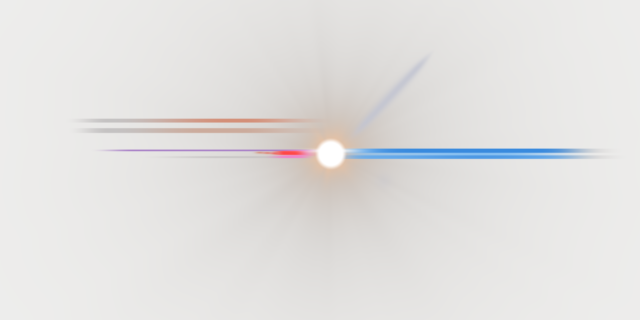
Give the GLSL for this background, as a Shadertoy shader.

```glsl
// A white lens flare with soft rays and thin coloured streaks on pale grey.

const float TAU = 6.2831853;
const vec2 CORE = vec2(1.034, 0.519);

const vec3 PAPER = vec3(0.938, 0.937, 0.933);
const vec3 SHADE = vec3(0.165, 0.180, 0.190);
const vec3 PEACH = vec3(1.00, 0.78, 0.60);
const vec3 SILVER = vec3(0.77, 0.76, 0.76);
const vec3 COPPER = vec3(0.83, 0.56, 0.47);
const vec3 CLAY = vec3(0.80, 0.67, 0.61);
const vec3 VIOLET = vec3(0.66, 0.50, 0.78);
const vec3 RED = vec3(1.00, 0.27, 0.27);
const vec3 PINK = vec3(1.00, 0.42, 0.80);
const vec3 BLUE = vec3(0.22, 0.54, 0.87);
const vec3 SKY = vec3(0.50, 0.74, 0.95);
const vec3 MIST = vec3(0.76, 0.77, 0.82);

float hash(float n) {
    n = fract(n * 0.1031);
    n *= n + 33.33;
    return fract(n * (n + n));
}

// Value noise around a full turn, without a seam.
float ringNoise(float turn, float count) {
    float x = fract(turn) * count;
    float cell = floor(x);
    return mix(hash(cell + count), hash(mod(cell + 1.0, count) + count),
               smoothstep(0.0, 1.0, x - cell));
}

// Soft bell curve around zero.
float bell(float x, float width) {
    x /= width;
    return exp(-x * x);
}

// Rises over ends.xy and falls over ends.zw.
float span(float x, vec4 ends) {
    return smoothstep(ends.x, ends.y, x) * (1.0 - smoothstep(ends.z, ends.w, x));
}

// Horizontal band with soft edges and tapered ends.
float streak(vec2 p, float y, float halfWidth, vec4 ends) {
    float soft = 0.003;
    float edge = 1.0 - smoothstep(halfWidth - soft, halfWidth + soft, abs(p.y - y));
    return edge * span(p.x, ends);
}

// Slim leaf between two points.
float leaf(vec2 p, vec2 a, vec2 b, float halfWidth) {
    vec2 axis = b - a;
    float len = length(axis);
    vec2 dir = axis / len;
    float t = dot(p - a, dir) / len;
    float side = dot(p - a, vec2(-dir.y, dir.x));
    float width = halfWidth * sqrt(max(t * (1.0 - t) * 4.0, 0.0)) + 0.001;
    return bell(side, width) * span(t, vec4(0.0, 0.25, 0.8, 1.02));
}

// Pale field, darkened around the core and crossed by faint rays.
vec3 backdrop(vec2 d) {
    float r = length(d);
    float turn = atan(d.y, d.x) / TAU;
    float rays = 0.6 * ringNoise(turn, 31.0) + 0.4 * ringNoise(turn, 83.0) - 0.5;
    float shade = exp(-r / 0.37) * (1.0 + 0.22 * rays * smoothstep(0.03, 0.25, r));
    vec3 color = PAPER - SHADE * shade;
    return color - vec3(0.01, 0.045, 0.07) * bell(r, 0.16);
}

// Copper, violet and red streaks left of the core.
vec3 leftStreaks(vec3 color, vec2 p) {
    vec3 copper = mix(SILVER, COPPER, smoothstep(0.35, 0.72, p.x));
    vec3 clay = mix(SILVER, CLAY, smoothstep(0.35, 0.65, p.x));
    color = mix(color, copper, streak(p, 0.623, 0.006, vec4(0.20, 0.34, 0.76, 1.05)));
    color = mix(color, clay, streak(p, 0.592, 0.0075, vec4(0.21, 0.34, 0.75, 1.06)));
    color = mix(color, VIOLET, streak(p, 0.530, 0.0025, vec4(0.28, 0.42, 0.95, 1.04)));
    color = mix(color, SILVER, 0.8 * streak(p, 0.509, 0.003, vec4(0.42, 0.70, 0.90, 1.02)));
    color = mix(color, PINK, 0.7 * streak(p, 0.510, 0.004, vec4(0.82, 0.90, 0.93, 0.99)));
    color = mix(color, PINK, 0.6 * streak(p, 0.522, 0.009, vec4(0.86, 0.93, 0.95, 1.01)));
    color = mix(color, RED, streak(p, 0.522, 0.006, vec4(0.84, 0.89, 0.92, 0.97)));
    for (int i = 0; i < 3; i++) {
        float k = float(i);
        vec2 d = p - vec2(0.812 + 0.024 * k, 0.523 - 0.001 * k);
        color = mix(color, mix(COPPER, RED, 0.3 * k), 0.8 * bell(length(d / vec2(4.0, 1.0)), 0.0035));
    }
    return color;
}

// Twin blue beams right of the core, greying toward their tips.
vec3 rightBeams(vec3 color, vec2 p) {
    float fade = smoothstep(1.68, 1.90, p.x);
    float middle = bell(p.x - 1.50, 0.20);
    vec3 upper = mix(mix(BLUE, SKY, bell(p.x - 1.08, 0.10)), SILVER, fade);
    vec3 lower = mix(mix(SKY, BLUE, 0.35 + 0.4 * middle), SILVER, fade);
    color = mix(color, SKY, (0.65 + 0.3 * middle) * streak(p, 0.519, 0.013, vec4(1.04, 1.09, 1.58, 1.88)));
    color = mix(color, lower, 0.95 * streak(p, 0.509, 0.0055, vec4(1.04, 1.09, 1.74, 1.97)));
    return mix(color, upper, streak(p, 0.529, 0.0065, vec4(1.04, 1.09, 1.74, 1.95)));
}

void mainImage(out vec4 fragColor, in vec2 fragCoord) {
    vec2 p = fragCoord / iResolution.y;
    p.x += 1.0 - 0.5 * iResolution.x / iResolution.y;
    vec2 d = p - CORE;
    float r = length(d);

    vec3 color = backdrop(d);
    color = mix(color, MIST, 0.85 * leaf(p, vec2(1.075, 0.545), vec2(1.358, 0.845), 0.014));
    color = mix(color, MIST, 0.25 * bell(length(p - vec2(1.20, 0.435)), 0.025));
    color = leftStreaks(color, p);
    color = rightBeams(color, p);

    // Peach halo with a ragged rim, a horizontal glint, then the white disc.
    float rim = 0.055 + 0.014 * ringNoise(atan(d.y, d.x) / TAU, 29.0);
    color = mix(color, PEACH, 0.8 * bell(r, rim));
    color = mix(color, vec3(1.0), 0.9 * bell(d.x, 0.075) * bell(d.y - 0.010, 0.006));
    color = mix(color, vec3(1.0), 1.0 - smoothstep(0.034, 0.052, r));
    fragColor = vec4(clamp(color, 0.0, 1.0), 1.0);
}
```
